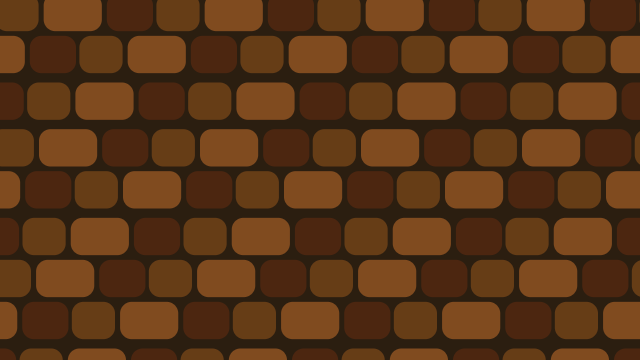
This pattern is drawn by a WebGL 2 fragment shader. Its source:

```glsl
#version 300 es
precision highp float;

uniform vec2 u_resolution;
out vec4 fragColor;

// Lengths are in design units; the canvas is UNITS_HIGH of them tall
const float UNITS_HIGH = 432.0;
const float PERIOD = 193.2;
const float STONE_HEIGHT = 44.8;
const float JOINT = 5.6;
const float CORNER = 14.0;
const int ROWS = 9;

// Start of the top row, and the sideways step after each row in a cycle of three
const vec2 FIRST_ROW = vec2(52.4, -7.4);
const vec3 ROW_STEP = vec3(100.8, -60.6, -41.6);
const float WIDE_JOINT_STEP = -2.1;

// Left edge and width of the three stones in one repeat
const vec3 STONE_LEFT = vec3(0.0, 75.8, 135.3);
const vec3 STONE_WIDTH = vec3(69.8, 55.4, 51.8);

const vec3 MORTAR = vec3(0.170, 0.117, 0.063);
const vec3 TAN = vec3(0.502, 0.294, 0.122);
const vec3 RUSSET = vec3(0.300, 0.148, 0.063);
const vec3 OLIVE = vec3(0.400, 0.238, 0.088);

float roundedBox(vec2 p, vec2 halfSize, float radius) {
    vec2 q = abs(p) - halfSize + radius;
    return length(max(q, 0.0)) + min(max(q.x, q.y), 0.0) - radius;
}

// Thue-Morse sequence: 1 where the joint below a row is doubled
float wideJoint(int row) {
    return float((row ^ (row >> 1) ^ (row >> 2) ^ (row >> 3)) & 1);
}

void main() {
    float pixel = UNITS_HIGH / u_resolution.y;
    vec2 p = gl_FragCoord.xy * pixel;
    p.y = UNITS_HIGH - p.y;

    // Walk down the rows to the one that holds this point
    vec2 origin = FIRST_ROW;
    for (int row = 0; row < ROWS; row++) {
        float wide = wideJoint(row);
        float pitch = STONE_HEIGHT + JOINT * (1.0 + wide);
        if (p.y < origin.y + pitch - 0.5 * JOINT) break;
        origin += vec2(ROW_STEP[row % 3] + WIDE_JOINT_STEP * wide, pitch);
    }

    // Lay the three stones of the repeat over the mortar
    vec2 cell = vec2(mod(p.x - origin.x, PERIOD), p.y - origin.y);
    vec3 stoneColors[3] = vec3[3](TAN, RUSSET, OLIVE);
    vec3 color = MORTAR;
    for (int i = 0; i < 3; i++) {
        vec2 halfSize = 0.5 * vec2(STONE_WIDTH[i], STONE_HEIGHT);
        vec2 center = vec2(STONE_LEFT[i], 0.0) + halfSize;
        // Wrap so that soft edges continue across the repeat
        vec2 local = cell - center;
        local.x -= PERIOD * round(local.x / PERIOD);
        float dist = roundedBox(local, halfSize, CORNER);
        color = mix(color, stoneColors[i], clamp(0.5 - dist / pixel, 0.0, 1.0));
    }

    fragColor = vec4(color, 1.0);
}
```
